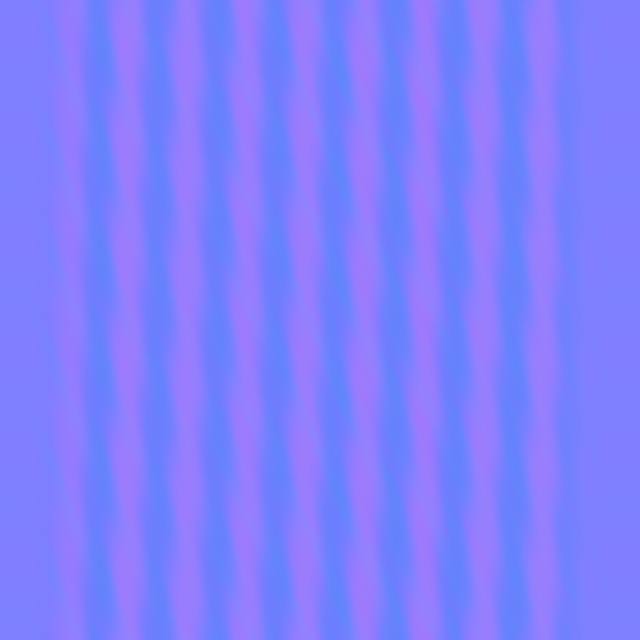
Write a WebGL 2 fragment shader that draws this texture map.

```glsl
#version 300 es
precision highp float;

uniform vec2 u_resolution;
out vec4 outColor;

const float TAU = 6.2831853;
const float RIB_PITCH = 0.0926;
const float FIRST_RIB = 0.107;
const float ROWS = 6.0;        // strand repeats down the tile
const float STRAND_LEAN = 14.0; // whole number, so strands wrap across

float hash(vec2 cell) {
    vec3 p = fract(vec3(cell.xyx) * 0.1031);
    p += dot(p, p.yzx + 33.33);
    return fract((p.x + p.y) * p.z);
}

// Value noise in -1..1 that wraps after a whole number of cells
float wrapNoise(vec2 p, vec2 period) {
    vec2 cell = floor(p);
    vec2 f = fract(p);
    vec2 w = f * f * (3.0 - 2.0 * f);
    vec2 a = mod(cell, period);
    vec2 b = mod(cell + 1.0, period);
    float low = mix(hash(a), hash(vec2(b.x, a.y)), w.x);
    float high = mix(hash(vec2(a.x, b.y)), hash(b), w.x);
    return mix(low, high, w.y) * 2.0 - 1.0;
}

// Window that fades in and out between the given limits
float window(float x, vec2 rise, vec2 fall) {
    return smoothstep(rise.x, rise.y, x) * (1.0 - smoothstep(fall.x, fall.y, x));
}

// Sideways tilt of the upright ribs, bent slightly by the strands
float ribTilt(float x, float strand) {
    float bend = 0.28 * sin(TAU * strand);
    float wave = cos(TAU * (x - FIRST_RIB) / RIB_PITCH + bend);
    return wave * (1.22 - 0.22 * wave * wave);
}

// Fine streaks running along the leaning strands
float streaks(float x, float strand) {
    float broad = wrapNoise(vec2(18.0 * x, 4.0 * strand), vec2(18.0, 4.0));
    float fine = wrapNoise(vec2(30.0 * x, 9.0 * strand), vec2(30.0, 9.0));
    return 0.65 * broad + 0.35 * fine;
}

void main() {
    vec2 uv = gl_FragCoord.xy / u_resolution;
    float strand = ROWS * uv.y + STRAND_LEAN * uv.x;

    float ribs = window(uv.x, vec2(0.04, 0.155), vec2(0.85, 0.93));
    float detail = window(uv.x, vec2(0.03, 0.09), vec2(0.88, 0.96));
    float streak = streaks(uv.x, strand) * detail;
    float rib = ribTilt(uv.x, strand) * ribs;

    // Faint bands stay visible on the flat margins
    float band = sin(TAU * ROWS * uv.y) * (1.0 - detail);

    vec2 tilt = vec2(0.195 * rib + 0.05 * streak - 0.014 * band,
                     -0.012 * rib - 0.035 * streak + 0.010 * band);
    tilt += vec2(0.020, -0.012) * sin(TAU * strand) * detail;

    // Pack the surface normal into colour
    vec3 normal = vec3(tilt, sqrt(1.0 - dot(tilt, tilt)));
    outColor = vec4(normal * 0.5 + 0.5, 1.0);
}
```
